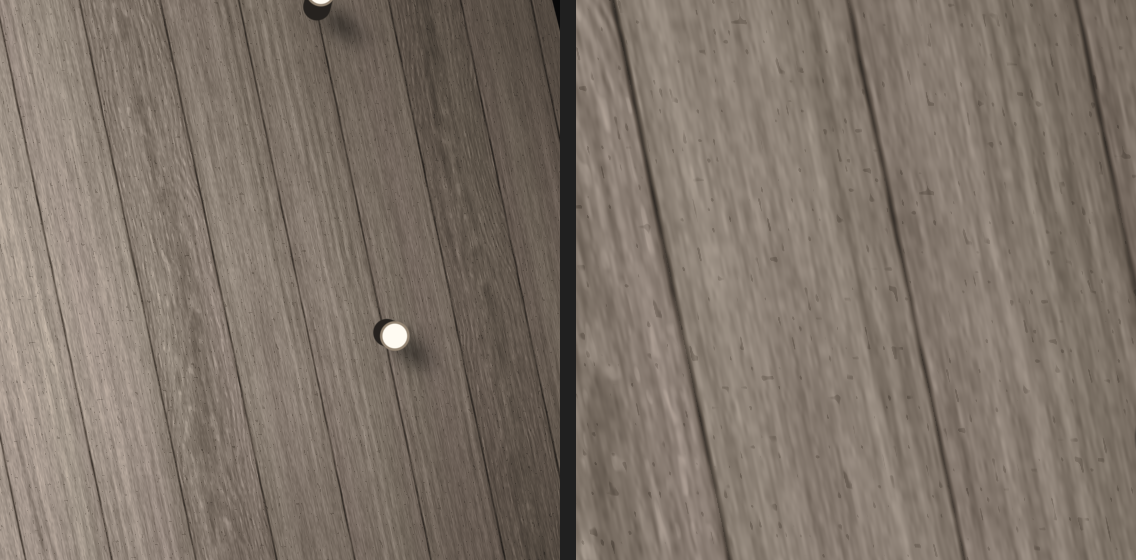
Left, the full canvas; right, a detail of the centre.
A three.js fragment shader for this texture:

```glsl
// Slanted oak planks in raking light, with two round pegs standing on them.
// Plank coordinates come from a sheared, slightly tapering axis; stretched
// noise and curved rings make the grain, and each plank gets its own tone.

varying vec2 vUv;

const float SLANT = 0.208;
const float SEAM_WIDTH = 0.0015;
const float SOFT = 0.0016;
const vec3 DARK_TINT = vec3(1.0, 0.885, 0.78);
const vec3 PALE_TINT = vec3(1.0, 0.922, 0.855);
const vec3 PEG_SIDE = vec3(0.15, 0.135, 0.12);
const vec3 PEG_RIM = vec3(0.58, 0.52, 0.45);
const vec3 PEG_FACE = vec3(1.0, 0.985, 0.95);

float hash(vec2 p) {
  vec3 q = fract(vec3(p.xyx) * 0.1031);
  q += dot(q, q.yzx + 33.33);
  return fract((q.x + q.y) * q.z);
}

float noise(vec2 p) {
  vec2 i = floor(p), f = fract(p);
  f = f * f * (3.0 - 2.0 * f);
  float low = mix(hash(i), hash(i + vec2(1.0, 0.0)), f.x);
  float high = mix(hash(i + vec2(0.0, 1.0)), hash(i + vec2(1.0)), f.x);
  return mix(low, high, f.y);
}

// Signed noise, stretched along the plank
float fiber(vec2 p, float across, float along, float seed) {
  return noise(p * vec2(across, along) + seed * 17.3 + 50.0) - 0.5;
}

float disc(vec2 p, vec2 center, float radius) {
  return 1.0 - smoothstep(-SOFT, SOFT, length(p - center) - radius);
}

float capsule(vec2 p, vec2 a, vec2 b, float radius) {
  vec2 axis = b - a;
  float h = clamp(dot(p - a, axis) / dot(axis, axis), 0.0, 1.0);
  return disc(p, a + h * axis, radius);
}

// Light falls off to the right, to the top and a little to the bottom
float lightLevel(vec2 p) {
  return mix(0.67, 0.395, p.x) - 0.085 * smoothstep(0.45, 1.05, p.y)
    - 0.04 * smoothstep(0.35, 0.0, p.y);
}

// Brushed surface: bands, long lines, short fibres and pinhole pores
float brushedGrain(vec2 p, float seed) {
  float bands = 0.11 * fiber(p, 5.0, 1.0, seed) + 0.08 * fiber(p, 14.0, 2.0, seed + 2.0);
  float lines = 0.10 * fiber(p, 38.0, 7.0, seed + 4.0);
  float fibres = 0.15 * fiber(p, 62.0, 36.0, seed + 6.0);
  float grit = 0.12 * fiber(p, 75.0, 150.0, seed + 8.0);
  float pores = smoothstep(0.38, 0.46, fiber(p, 50.0, 170.0, seed + 10.0));
  return bands + lines + fibres + grit - 0.16 * pores;
}

// Long, gently wandering growth lines, dark on one side and pale on the other
float growthLines(vec2 p, float seed) {
  float x = p.x + 0.16 * fiber(p, 0.0, 2.5, seed) + 0.05 * fiber(p, 3.0, 9.0, seed);
  float wave = sin(x * 48.0 + 5.0 * fiber(p, 5.0, 0.8, seed + 1.0));
  float strength = smoothstep(-0.3, 0.4, fiber(p, 4.0, 3.0, seed + 3.0));
  return 0.075 * wave * strength;
}

// Nested arches around a wandering heart line, broken into pale flecks
float archGrain(vec2 p, float seed) {
  float heart = p.x - 0.5 - 0.35 * fiber(p, 0.0, 3.0, seed);
  float arch = 8.0 * heart * heart + 2.0 * p.y + 0.7 * fiber(p, 4.0, 9.0, seed + 3.0);
  float rings = sin(arch * 17.0 + 4.0 * fiber(p, 12.0, 30.0, seed));
  float broken = 0.5 + fiber(p, 22.0, 60.0, seed + 5.0);
  float flecks = smoothstep(0.12, 0.36, fiber(p, 30.0, 75.0, seed + 7.0));
  float vein = smoothstep(0.18, 0.0, abs(heart + 0.06));
  return 0.09 * rings * broken + 0.11 * flecks * smoothstep(-0.4, 0.8, rings) - 0.03
    - 0.12 * vein * (0.5 + fiber(p, 5.0, 6.0, seed));
}

// Thin groove of changing depth with a worn, pale right-hand edge
float seamShade(float d, float along, float seed) {
  float wear = 0.5 + fiber(vec2(seed, along), 3.0, 22.0, seed);
  float rough = 0.5 + fiber(vec2(seed, along), 5.0, 110.0, seed + 2.0);
  float depth = 0.16 + 0.28 * wear + 0.14 * rough;
  float groove = 1.0 - smoothstep(SEAM_WIDTH - SOFT, SEAM_WIDTH + SOFT, abs(d));
  float bevel = smoothstep(0.002, 0.0035, d) * (1.0 - smoothstep(0.0035, 0.007, d));
  float hollow = exp(-abs(d) * 170.0);
  return 1.0 - groove * depth + 0.13 * bevel * rough - 0.09 * hollow;
}

vec3 woodColor(vec2 p) {
  float s = p.x - SLANT * (1.0 - p.y);
  float n = 1.05 + 6.6 * s + 0.77 * s * s;
  float plank = floor(n);
  vec2 local = vec2(n - plank, p.y);

  float figured = 1.0 - step(0.5, abs(mod(plank, 4.0) - 2.0));
  float tone = 1.0 + 0.09 * (hash(vec2(plank + 3.0, 7.0)) - 0.5) - 0.05 * figured;
  float figure = mix(growthLines(local, plank), archGrain(local, plank), figured);
  float grain = brushedGrain(local, plank) + figure;

  // Signed distance to the closest seam, in canvas units
  float seam = floor(n + 0.5);
  float d = (n - seam) / (6.6 + 1.54 * s) + 0.001 * fiber(p, 0.0, 30.0, seam);
  float level = lightLevel(p) * (tone + grain) * seamShade(d, p.y, seam);
  vec3 tint = mix(DARK_TINT, PALE_TINT, smoothstep(0.28, 0.66, level));
  tint.g -= 0.02 * fiber(local, 3.0, 2.0, plank + 9.0);
  return level * tint;
}

// Soft shadow to the lower right, dark side, rim and bright face
vec3 addPeg(vec3 color, vec2 p, vec2 foot, vec2 top, float radius) {
  vec2 q = p - foot - vec2(0.045, -0.034);
  vec2 turned = vec2(q.x * 0.8 - q.y * 0.6, q.x * 0.6 + q.y * 0.8) * vec2(22.0, 38.0);
  color *= 1.0 - 0.38 * exp(-dot(turned, turned));
  color = mix(color, PEG_SIDE, capsule(p, foot, top, radius));
  color = mix(color, PEG_RIM, disc(p, top, radius * 1.08));
  return mix(color, PEG_FACE, disc(p, top, radius * 0.9));
}

void main() {
  vec3 color = woodColor(vUv);
  color = addPeg(color, vUv, vec2(0.691, 0.406), vec2(0.705, 0.400), 0.0245);
  color = addPeg(color, vUv, vec2(0.566, 0.988), vec2(0.573, 1.015), 0.0245);

  // Dark gap beyond the last plank
  float gap = smoothstep(-SOFT, SOFT, vUv.x - 0.986 - 0.25 * (1.0 - vUv.y));
  gl_FragColor = vec4(mix(color, vec3(0.03), gap), 1.0);
}
```
